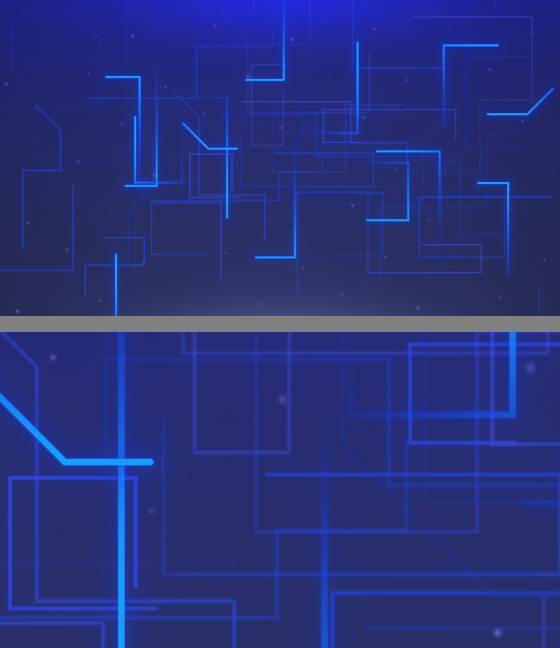
Top, the full canvas; bottom, a detail of the centre.
Write a Shadertoy shader that draws this background.

```glsl
// Glowing circuit traces and drifting specks over a deep blue gradient.
// Each trace is a hashed walk of straight runs, drawn with segment distances;
// faint thin walks lie below a few bright ones that fade along their length.

const vec3 FLOOR_COLOR  = vec3(0.165, 0.186, 0.385);
const vec3 CEIL_COLOR   = vec3(0.122, 0.138, 0.560);
const vec3 LAMP_COLOR   = vec3(0.010, 0.020, 0.290);
const vec3 HAZE_COLOR   = vec3(0.095, 0.100, 0.110);
const vec3 ROYAL_COLOR  = vec3(0.090, 0.260, 0.900);
const vec3 VIOLET_COLOR = vec3(0.270, 0.290, 0.860);
const vec3 DEEP_COLOR   = vec3(0.080, 0.240, 0.950);
const vec3 AZURE_COLOR  = vec3(0.100, 0.620, 1.000);
const vec3 SPECK_COLOR  = vec3(0.440, 0.420, 0.840);

const int   THIN_COUNT = 36, BRIGHT_COUNT = 14, SPECK_COUNT = 40;
const float THIN_RADIUS = 0.0021, BRIGHT_RADIUS = 0.0038, SPECK_RADIUS = 0.0046;
const float GLOW_SIZE = 0.012, GLOW_GAIN = 0.36;
const float DIAGONAL_CHANCE = 0.12, INWARD_CHANCE = 0.64;

float hash(vec2 p) {
    vec3 q = fract(p.xyx * vec3(0.1031, 0.1030, 0.0973));
    q += dot(q, q.yzx + 33.33);
    return fract((q.x + q.y) * q.z);
}

// Evenly scattered points in the unit square
vec2 scatter(int i, vec2 offset) {
    return fract(offset + float(i) * vec2(0.75488, 0.56984));
}

// Distance to a segment (x) and position along it from 0 to 1 (y)
vec2 segment(vec2 p, vec2 a, vec2 b) {
    vec2 ap = p - a, ab = b - a;
    float t = clamp(dot(ap, ab) / dot(ab, ab), 0.0, 1.0);
    return vec2(length(ap - ab * t), t);
}

// Walk of alternating runs: returns line coverage, glow and heat
vec3 trace(vec2 p, vec2 pos, vec2 center, float id, int runs, bool horizontal,
           vec2 shortest, vec2 longest, vec2 fade, float radius, float soft) {
    vec3 light = vec3(0.0);
    vec2 last = vec2(0.0);
    float walked = 0.0;
    for (int k = 0; k < runs; k++) {
        vec2 key = vec2(id, float(k) * 7.0 + 3.0);
        vec2 inward = vec2(pos.x < center.x ? 1.0 : -1.0, pos.y < center.y ? 1.0 : -1.0);
        vec2 heading = hash(key) < INWARD_CHANCE ? inward : -inward;
        vec2 span = mix(shortest, longest, hash(key + 1.7));
        vec2 run = horizontal ? vec2(heading.x * span.x, 0.0) : vec2(0.0, heading.y * span.y);
        if (k > 0 && hash(key + 4.1) < DIAGONAL_CHANCE) run = heading * 0.08;
        if (dot(run, last) < 0.0) run = -run; // never fold back sharply

        vec2 s = segment(p, pos, pos + run);
        float energy = 1.0 - smoothstep(fade.x, fade.y, walked + s.y * length(run));
        float line = 1.0 - smoothstep(radius - soft, radius + soft, s.x);
        light = max(light, vec3(line * energy, exp(-s.x / GLOW_SIZE) * energy, line * energy * energy));

        walked += length(run);
        pos += run;
        last = run;
        horizontal = !horizontal;
    }
    return light;
}

vec3 backdrop(vec2 p, float aspect) {
    float side = (p.x - 0.5 * aspect) / aspect;
    vec3 color = mix(FLOOR_COLOR, CEIL_COLOR, p.y * p.y);
    float above = 1.0 - p.y;
    color += LAMP_COLOR * exp(-side * side * 11.0 - above * above * 70.0);
    color += HAZE_COLOR * exp(-side * side * 14.0 - p.y * 14.0);
    return color * (1.0 - 0.50 * side * side);
}

void mainImage(out vec4 fragColor, in vec2 fragCoord) {
    vec2 p = fragCoord / iResolution.y;
    float aspect = iResolution.x / iResolution.y;
    float soft = max(0.75 / iResolution.y, 0.0014);
    vec2 canvas = vec2(aspect, 1.0), center = 0.5 * canvas;
    vec3 color = backdrop(p, aspect);

    // Thin, faint traces
    for (int i = 0; i < THIN_COUNT; i++) {
        float id = float(i) + 11.0;
        vec2 start = scatter(i, vec2(0.13, 0.41)) * canvas;
        vec3 light = trace(p, start, center, id, 4, hash(vec2(id, 91.0)) < 0.5,
                           vec2(0.09, 0.08), vec2(0.42, 0.32), vec2(0.25, 1.5), THIN_RADIUS, soft);
        float strength = hash(vec2(id, 57.0));
        float opacity = 0.13 + 0.75 * strength * strength;
        vec3 tint = mix(ROYAL_COLOR, VIOLET_COLOR, hash(vec2(id, 23.0)));
        color = mix(color, tint, opacity * (light.x + 0.07 * light.y));
    }

    // Bright traces, azure at the head and deep blue toward the tail
    for (int i = 0; i < BRIGHT_COUNT; i++) {
        float id = float(i) + 203.0;
        vec2 start = mix(vec2(0.08, 0.14), vec2(0.96, 0.92), scatter(i, vec2(0.37, 0.22))) * canvas;
        vec3 light = trace(p, start, center, id, 2 + i % 2, hash(vec2(id, 91.0)) < 0.72,
                           vec2(0.09, 0.18), vec2(0.22, 0.42), vec2(0.08, 0.58), BRIGHT_RADIUS, soft);
        color = mix(color, DEEP_COLOR, GLOW_GAIN * light.y);
        color = mix(color, mix(DEEP_COLOR, AZURE_COLOR, light.z), light.x);
    }

    // Soft specks
    for (int i = 0; i < SPECK_COUNT; i++) {
        float size = SPECK_RADIUS * mix(0.6, 1.2, hash(vec2(float(i), 71.0)));
        float d = length(p - scatter(i, vec2(0.61, 0.07)) * canvas) / size;
        color = mix(color, SPECK_COLOR, exp(-d * d) * mix(0.25, 0.80, hash(vec2(float(i), 37.0))));
    }

    fragColor = vec4(color, 1.0);
}
```
